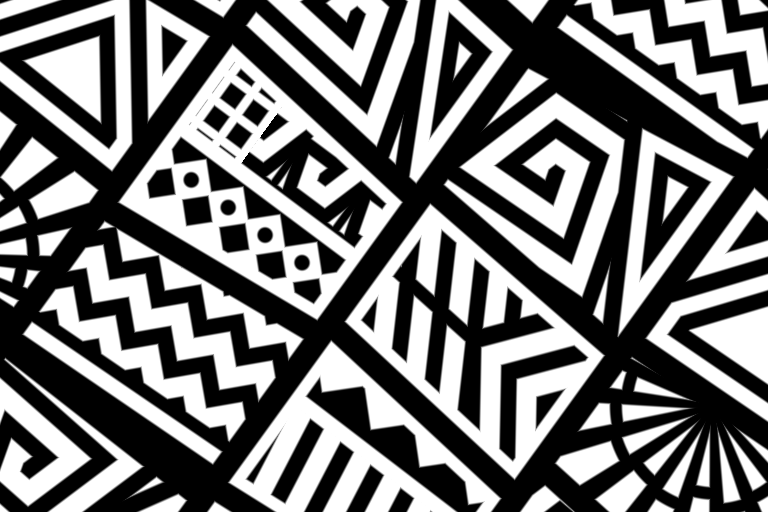
Reproduce this pattern procedurally as a Shadertoy shader.

```glsl
const vec2 AXIS = vec2(0.81, -0.586);   // direction across the columns
const float COLUMN = 0.495;             // column width, canvas height = 1
const float COLUMN_START = -0.19;
const float ROW = 0.36;                 // mean block height
const float ROW_START = 0.78;
const float ROW_JITTER = 0.16;
const float ROW_SLOPE = 0.32;
const float GAP = 0.023;                // half of the black joint
const float STROKE = 0.03;              // width of outlines
const float PITCH = 0.074;              // spacing of the main stripes
const float WHITE_SHARE = 0.56;         // white part of a stripe pitch
const float TAPER = 0.3;                // lean of the spiral sides
const float SOFTNESS = 0.0028;
const float SEED = 17.0;
const vec3 BLACK = vec3(0.0);
const vec3 WHITE = vec3(1.0);

float hash(vec2 p) {
    vec3 q = fract((p.xyx + SEED) * 0.1031);
    q += dot(q, q.yzx + 33.33);
    return fract((q.x + q.y) * q.z);
}

// All shape functions return a distance that is negative on white.
float stripes(float x, float pitch) {
    return (abs(fract(x / pitch) - 0.5) - 0.5 * WHITE_SHARE) * pitch;
}

float zigzag(float x, float period) {
    return (abs(fract(x / period) - 0.5) - 0.25) * period;
}

float line(float x, float width) {
    return abs(x) - 0.5 * width;
}

// Outline and core of any region, from the depth inside it
float nested(float depth) {
    return min(line(depth - 0.5 * STROKE, STROKE), 2.0 * STROKE - depth);
}

// Two half sets of rings, shifted by half a pitch, join into a spiral
float spiral(vec2 q, float pitch) {
    float turn = q.y < 0.0 ? 0.5 * pitch : 0.0;
    float r = max(abs(q.x - turn) + TAPER * q.y, abs(q.y));
    return stripes(r + turn, pitch);
}

float zigzagBands(vec2 q) {
    float bands = 0.72 * stripes(q.y + zigzag(q.x, 0.1), 0.1);
    return min(max(bands, q.y - 0.075), line(q.y - 0.115, STROKE));
}

float ornament(vec2 q) {
    // Chain of dotted diamonds
    vec2 c = vec2((fract(q.x / 0.09) - 0.5) * 0.09, q.y - 0.07);
    float chain = max((abs(c.x) + abs(c.y) - 0.05) * 0.71, 0.015 - length(c));
    float teeth = 0.71 * (0.125 + 2.0 * zigzag(q.x, 0.09) * 0.5 - q.y);
    // Hooks beside a small grid
    vec2 h = vec2((fract(q.x / 0.15) - 0.5) * 0.15, q.y + 0.09);
    float hooks = max(spiral(h, 0.062), max(abs(h.x), abs(h.y)) - 0.067);
    vec2 g = abs(fract(q / 0.055) - 0.5) * 0.055;
    float lower = q.x > 0.075 ? min(g.x, g.y) - 0.009 : hooks;
    float upper = min(chain, teeth);
    return min(q.y > 0.0 ? upper : lower, line(q.y, STROKE));
}

float spiralAndCorner(vec2 q, float edge) {
    float side = 0.876 * (q.x + 0.1 - 0.55 * q.y);
    return side > 0.0 ? max(spiral(q - vec2(0.06, 0.0), PITCH), 0.016 - side)
                      : nested(min(edge - GAP, -side - 0.016));
}

float fan(vec2 q) {
    const float STEP = 0.34;
    vec2 o = q + vec2(0.04, 0.15);
    float r = length(o), a = atan(o.x, o.y) / STEP;
    float ray = r * sin(STEP * (0.5 - abs(fract(a) - 0.5)));
    float split = abs(r - 0.15 - 0.06 * hash(vec2(floor(a), 5.0)));
    return max(0.006 + 0.045 * r - ray, 0.012 - split);
}

float triangles(vec2 q, float edge) {
    float fold = abs(q.y - 1.35 * zigzag(q.x + 0.05, COLUMN)) * 0.6;
    return nested(min(edge - GAP, fold - 0.016));
}

float comb(vec2 q) {
    float teeth = max(stripes(q.x - 0.15 * q.y, PITCH), q.y - 0.03);
    float peaks = 0.71 * (0.11 + zigzag(q.x, 0.12) - q.y);
    return min(min(teeth, peaks), line(q.y - 0.04, STROKE));
}

float chevrons(vec2 q) {
    float c = 0.8 * (q.x + 0.75 * abs(q.y));
    float slats = stripes(0.86 * (q.x - 0.6 * q.y), PITCH);
    return c < 0.0 ? stripes(c, PITCH)
                   : max(slats, max(0.017 - c, 0.013 - abs(q.y)));
}

// Slanted joint between two blocks of a column
float joint(float k, float column, float x) {
    vec2 id = vec2(k, column);
    return ROW * (k + ROW_START + ROW_JITTER * (hash(id) - 0.5))
         + ROW_SLOPE * (hash(id + 31.0) - 0.5) * x;
}

void mainImage(out vec4 fragColor, in vec2 fragCoord) {
    vec2 p = fragCoord / iResolution.y;
    float u = dot(p, AXIS) - COLUMN_START, v = dot(p, vec2(-AXIS.y, AXIS.x));

    // Block that holds this point, and the depth inside it
    float column = floor(u / COLUMN);
    float x = u - (column + 0.5) * COLUMN;
    float row = floor(v / ROW - ROW_START + 0.5);
    if (v < joint(row, column, x)) row -= 1.0;
    float low = joint(row, column, x), high = joint(row + 1.0, column, x);
    float edge = min(0.5 * COLUMN - abs(x), min(v - low, high - v));

    // Mirrored block coordinates
    vec2 id = vec2(row, column);
    vec2 q = vec2(x, v - 0.5 * (low + high));
    q *= sign(vec2(hash(id + 7.0), hash(id + 13.0)) - 0.5);

    int kind = int(mod(row + 5.0 * column, 8.0));
    float ink = kind == 0 ? zigzagBands(q)
              : kind == 1 ? ornament(q)
              : kind == 3 ? fan(q)
              : kind == 4 ? triangles(q, edge)
              : kind == 5 ? comb(q)
              : kind == 6 ? chevrons(q)
              : spiralAndCorner(q, edge);

    // Outline on the ornament, comb and chevron blocks
    if (kind == 1 || kind > 4 && kind < 7)
        ink = min(ink, line(edge - GAP - 0.4 * STROKE, 0.8 * STROKE));
    ink = max(ink, GAP - edge);

    fragColor = vec4(mix(WHITE, BLACK, smoothstep(-SOFTNESS, SOFTNESS, ink)), 1.0);
}
```
